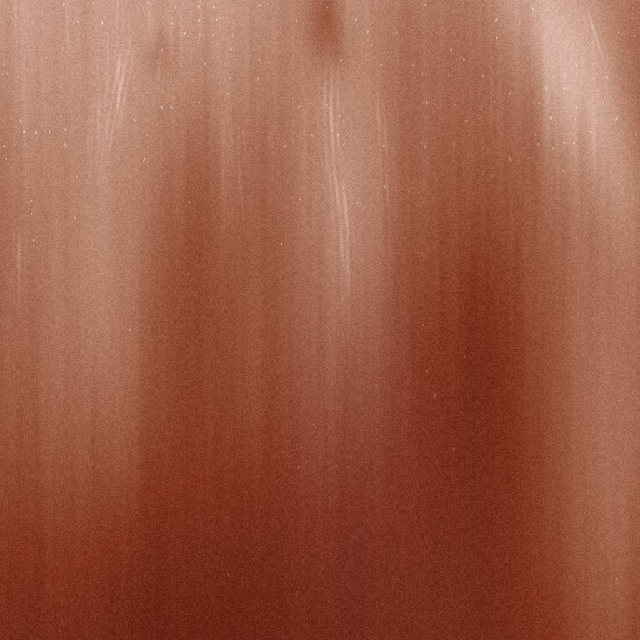
Give the GLSL for this texture, as a three.js fragment shader.

```glsl
// Brushed copper-red surface with pale vertical streaks, wisps, flecks and grain.
varying vec2 vUv;

const vec3 DEEP = vec3(0.35, 0.10, 0.055);
const vec3 RUST = vec3(0.51, 0.205, 0.122);
const vec3 PALE = vec3(0.82, 0.66, 0.595);
const float STREAK_AMOUNT = 0.06;
const float STREAK_SMEAR = 0.04;
const float WISP_AMOUNT = 0.27;
const float HAIR_AMOUNT = 0.10;
const vec2 HAIR_CELLS = vec2(62.0, 7.0);
const float FLECK_CELLS = 46.0;
const float FLECK_AMOUNT = 0.42;
const float GRAIN_CELLS = 512.0;
const float GRAIN_AMOUNT = 0.075;

float hash(vec2 p) {
  p = fract(p * vec2(0.1031, 0.1137));
  p += dot(p, p.yx + 33.33);
  return fract((p.x + p.y) * p.x * 97.31);
}

// Soft elliptical patch
float glow(vec2 p, vec2 centre, vec2 radius) {
  vec2 d = (p - centre) / radius;
  return exp(-dot(d, d));
}

// Layered sines, fine across and slow along the height
float streaks(vec2 p) {
  float sum = 0.0, freq = 23.0, amp = 0.45;
  for (int i = 0; i < 7; i++) {
    float k = float(i);
    float bend = 1.4 * sin(p.y * (2.3 + k * 0.9) + k * 2.1);
    float fade = 0.55 + 0.45 * sin(p.y * (4.0 + k) + p.x * freq * 0.37 + k);
    sum += amp * fade * sin(p.x * freq + bend + k * 1.7);
    freq *= 1.63;
    amp *= 0.85;
  }
  return sum;
}

// Straight feathered stroke between two points, split into fine strands
float wisp(vec2 p, vec2 a, vec2 b, float width) {
  vec2 along = b - a;
  float h = (p.y - a.y) / along.y;
  float x = p.x - a.x - along.x * h;
  float d = x / (width * mix(1.2, 0.6, clamp(h, 0.0, 1.0)));
  float ends = smoothstep(0.0, 0.25, h) * smoothstep(1.0, 0.55, h + 0.12 * sin(x * 700.0));
  float strands = 0.55 + 0.45 * sin(x * 620.0 + 1.5 * sin(p.y * 23.0 + a.x * 40.0));
  float broken = 0.75 + 0.25 * sin(p.y * 61.0 + x * 240.0 + a.x * 90.0);
  return exp(-d * d) * ends * strands * broken;
}

// One tapered hair per tall cell
float hairs(vec2 p) {
  vec2 g = p * HAIR_CELLS;
  g.y += hash(vec2(floor(g.x), 7.0)) * 5.0;
  vec2 id = floor(g), f = fract(g);
  float x = 0.5 + 0.3 * (hash(id + 11.0) - 0.5) + 0.05 * sin(f.y * 6.0 + id.x);
  float line = smoothstep(0.25, 0.0, abs(f.x - x));
  float taper = smoothstep(0.0, 0.45, f.y) * smoothstep(1.0, 0.7, f.y);
  return line * taper * smoothstep(0.6, 1.0, hash(id));
}

// Scattered specks, denser toward the top
float flecks(vec2 p) {
  vec2 g = p * FLECK_CELLS;
  vec2 id = floor(g);
  vec2 d = fract(g) - 0.25 - 0.5 * vec2(hash(id + 3.0), hash(id + 19.0));
  d.x += d.y * (hash(id + 41.0) - 0.5);
  d.y *= mix(0.4, 1.0, hash(id + 53.0));
  float size = mix(0.05, 0.11, hash(id + 67.0));
  float density = 0.28 * smoothstep(0.5, 1.0, p.y);
  return smoothstep(size, size * 0.3, length(d)) * step(hash(id + 83.0), density);
}

// Broad light and dark columns over a vertical fade
float tone(vec2 p) {
  float t = -0.12 + 0.65 * p.y + 0.17 * p.y * p.y;
  t += 0.36 * glow(p, vec2(0.15, 0.50), vec2(0.09, 0.36));
  t += 0.10 * glow(p, vec2(0.02, 0.45), vec2(0.10, 0.25));
  t += 0.17 * glow(p, vec2(0.04, 0.95), vec2(0.25, 0.25));
  t += 0.12 * glow(p, vec2(0.34, 0.95), vec2(0.14, 0.18));
  t += 0.07 * glow(p, vec2(0.44, 0.42), vec2(0.16, 0.18));
  t += 0.28 * glow(p, vec2(0.54, 0.67), vec2(0.08, 0.22));
  t += 0.44 * glow(p, vec2(0.955, 0.24), vec2(0.095, 0.46));
  vec2 slanted = vec2(p.x + 0.40 * (p.y - 0.86), p.y);
  t += 0.46 * glow(slanted, vec2(0.905, 0.88), vec2(0.07, 0.25));
  t -= 0.13 * glow(p, vec2(0.31, 0.54), vec2(0.08, 0.26));
  t -= 0.26 * glow(p, vec2(0.75, 0.45), vec2(0.12, 0.30));
  t -= 0.16 * glow(p, vec2(0.30, 0.04), vec2(0.22, 0.22));
  t -= 0.12 * glow(p, vec2(0.70, 0.97), vec2(0.12, 0.20));
  t -= 0.38 * glow(p, vec2(0.51, 0.97), vec2(0.035, 0.07));
  t -= 0.18 * glow(p, vec2(0.25, 0.92), vec2(0.025, 0.03));
  t -= 0.24 * glow(p, vec2(1.02, 0.90), vec2(0.06, 0.35));
  return t;
}

void main() {
  vec2 p = vUv;
  float s = streaks(p);
  float upper = smoothstep(0.1, 0.9, p.y);
  float t = tone(p + vec2(0.003, STREAK_SMEAR) * s);
  t += STREAK_AMOUNT * s * mix(0.35, 1.0, upper);

  // Pale strokes
  float w = wisp(p, vec2(0.200, 0.95), vec2(0.165, 0.72), 0.014);
  w += 0.5 * wisp(p, vec2(0.155, 0.86), vec2(0.143, 0.72), 0.011);
  w += 1.1 * wisp(p, vec2(0.515, 0.92), vec2(0.522, 0.64), 0.014);
  w += wisp(p, vec2(0.530, 0.76), vec2(0.550, 0.46), 0.012);
  w += 0.7 * wisp(p, vec2(0.592, 0.87), vec2(0.612, 0.62), 0.011);
  w += 0.8 * wisp(p, vec2(0.028, 0.66), vec2(0.031, 0.47), 0.009);
  w += 0.6 * wisp(p, vec2(0.372, 0.82), vec2(0.374, 0.62), 0.009);
  w += 0.6 * wisp(p, vec2(0.910, 1.01), vec2(0.965, 0.83), 0.010);
  t += WISP_AMOUNT * w + HAIR_AMOUNT * hairs(p) * smoothstep(0.35, 0.95, p.y);
  t += FLECK_AMOUNT * flecks(p);

  // Colour ramp, browner in the middle tones
  vec3 colour = mix(RUST, PALE, clamp(t, 0.0, 1.25));
  colour = mix(colour, DEEP, clamp(-t * 2.2, 0.0, 1.0));
  float middle = clamp(4.0 * t * (1.0 - t), 0.0, 1.0);
  colour += middle * vec3(-0.005, -0.003, -0.024);
  colour += vec3(-0.01, 0.0, 0.025) * glow(p, vec2(0.56, 0.28), vec2(0.10, 0.30));

  float grain = hash(floor(p * GRAIN_CELLS)) - 0.5;
  gl_FragColor = vec4(colour + GRAIN_AMOUNT * grain, 1.0);
}
```
